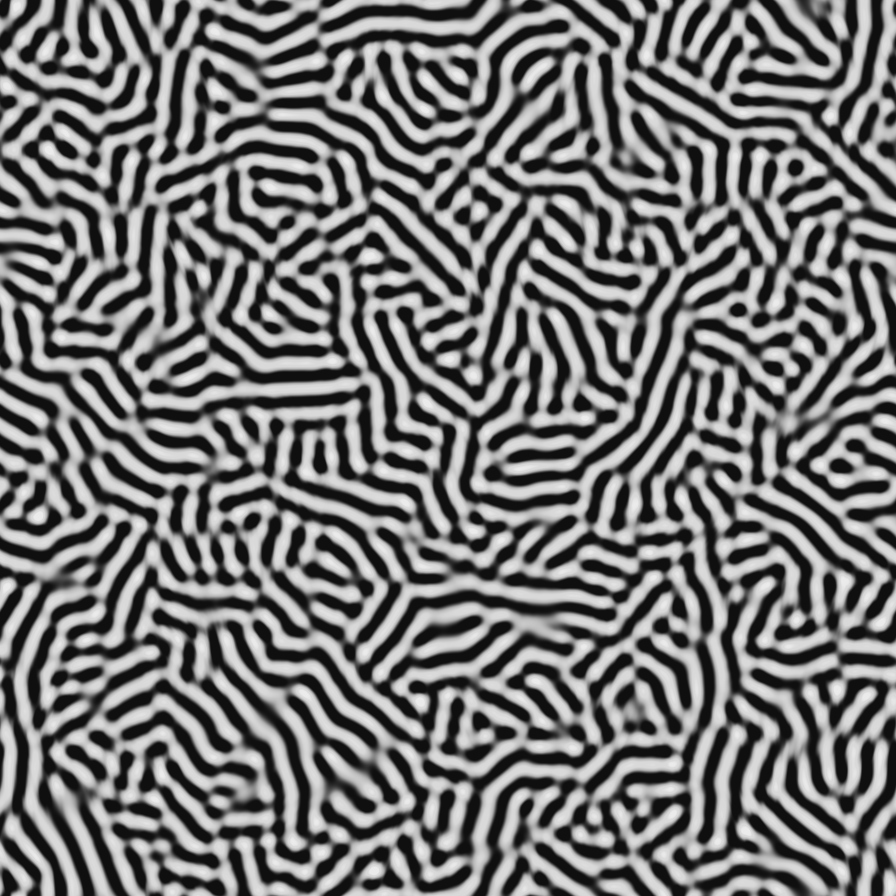
Give the GLSL for this pattern, as a Shadertoy shader.

```glsl
// Tiling grey labyrinth of soft, winding stripes, as grown by a reaction-diffusion process.

const float TAU = 6.2831853;
const float CELLS = 17.0;           // stripe patches along each edge
const float STRIPES_PER_CELL = 2.0; // stripe periods across one patch

// Three random values in 0..1 per cell, wrapping at the canvas edge.
vec3 cellHash(vec2 cell) {
    uvec2 c = uvec2(mod(cell, CELLS) + 0.5);
    uint h = c.x * 1597334677u + c.y * 3812015801u + 2654435769u;
    h ^= h >> 16; h *= 2146121005u; h ^= h >> 15; h *= 2221713035u; h ^= h >> 16;
    uvec3 r = h * uvec3(1u, 747796405u, 2891336453u);
    return vec3(r >> 8) / 16777216.0;
}

// Small stripe patches with random directions, blended as complex waves and
// normalised so that their contrast stays even; fades out at defects.
float stripePatches(vec2 p) {
    vec2 home = floor(p), wave = vec2(0.0);
    float total = 0.0;
    for (int y = -1; y <= 1; y++)
    for (int x = -1; x <= 1; x++) {
        vec2 cell = home + vec2(x, y);
        vec3 rnd = cellHash(cell);
        vec2 d = p - cell - 0.2 - 0.6 * rnd.xy;
        float angle = 0.5 * TAU * rnd.z;
        float turns = STRIPES_PER_CELL * dot(d, vec2(cos(angle), sin(angle)));
        float phase = TAU * (turns + fract(rnd.x * 17.0 + rnd.y * 31.0));
        float weight = exp(-3.5 * dot(d, d));
        wave += weight * vec2(cos(phase), sin(phase));
        total += weight;
    }
    return wave.x / sqrt(dot(wave, wave) + 0.08 * total * total);
}

// Mean of the patches on a circle; the radius is in stripe periods.
float ringMean(vec2 p, float radius, int taps) {
    float sum = 0.0;
    for (int i = 0; i < taps; i++) {
        float a = TAU * (float(i) + 0.5) / float(taps);
        sum += stripePatches(p + radius / STRIPES_PER_CELL * vec2(cos(a), sin(a)));
    }
    return sum / float(taps);
}

void mainImage(out vec4 fragColor, in vec2 fragCoord) {
    vec2 p = fragCoord / iResolution.xy * CELLS;

    // Short-range activation and longer-range inhibition join the patches.
    float u = 0.6 * ringMean(p, 0.12, 4)
            - 1.2 * ringMean(p, 0.5, 7)
            + 0.9 * ringMean(p, 1.0, 13);
    u *= 1.4;

    // Flat near black, steep flanks, light grey crests, brighter stripe tips.
    float grey = mix(0.06, 0.74, smoothstep(-0.95, 0.62, u));
    grey += 0.11 * smoothstep(0.4, 1.2, u) + 0.07 * smoothstep(1.3, 1.9, u);
    fragColor = vec4(vec3(grey), 1.0);
}
```
